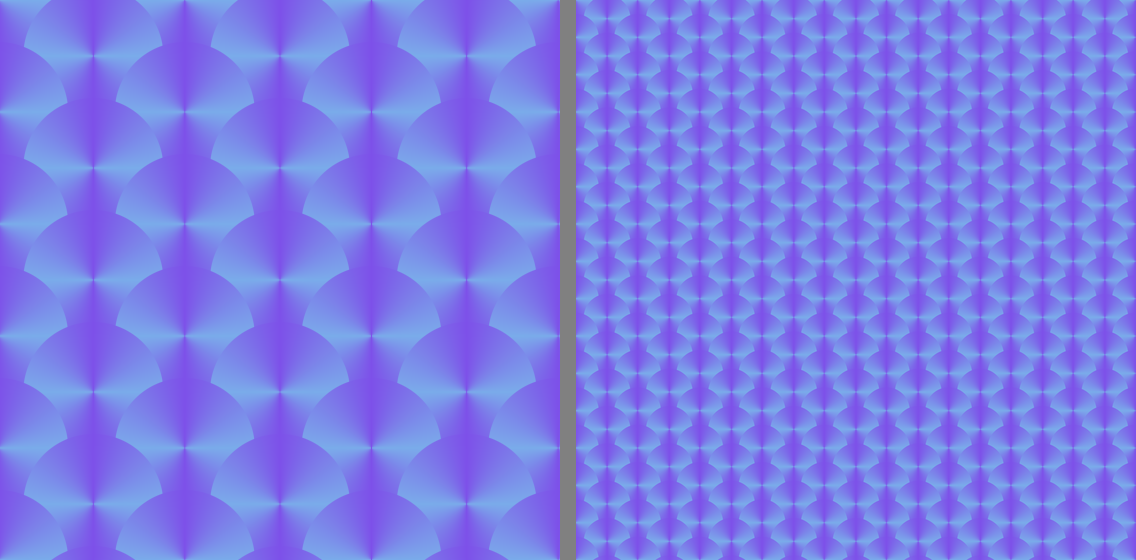
Left, the tile; right, the same tile 3 across and 3 down.
A WebGL 2 fragment shader for this pattern:

```glsl
#version 300 es
precision highp float;
// Overlapping fish-scale discs, each shaded by a four-fold angular sweep.

#define COLUMNS 3.0
#define ROWS 5.0
#define RADIUS 0.125
#define STAGGER 0.49
#define VIOLET vec3(0.490, 0.315, 0.912)
#define SKY vec3(0.480, 0.672, 0.918)

uniform vec2 u_resolution;
out vec4 fragColor;

const float HALF_PI = 1.57079633;

// Violet along the vertical axis, sky blue along the horizontal one.
vec3 sweepColor(vec2 p) {
    float angle = atan(abs(p.x), abs(p.y) + 1e-6);
    return mix(VIOLET, SKY, angle / HALF_PI);
}

// Offset from the nearest disc centre in one half-row.
vec2 discOffset(vec2 uv, float row) {
    float isMain = mod(row, 2.0);
    float shift = 0.5 * isMain + (STAGGER - 0.5) * (1.0 - isMain);
    float x = fract(uv.x * COLUMNS - shift + 0.5) - 0.5;
    return vec2(x / COLUMNS, uv.y - row / (2.0 * ROWS));
}

void main() {
    vec2 uv = gl_FragCoord.xy / u_resolution;
    float pixel = 1.0 / min(u_resolution.x, u_resolution.y);
    float baseRow = floor(uv.y * 2.0 * ROWS);
    vec3 color = VIOLET;

    // Paint from the upper rows down, so lower discs lie on top.
    for (int i = 2; i >= -1; i--) {
        vec2 p = discOffset(uv, baseRow + float(i));
        float edge = length(p) - RADIUS;
        float cover = 1.0 - smoothstep(-0.75 * pixel, 0.75 * pixel, edge);
        color = mix(color, sweepColor(p), cover);
    }
    fragColor = vec4(color, 1.0);
}
```
